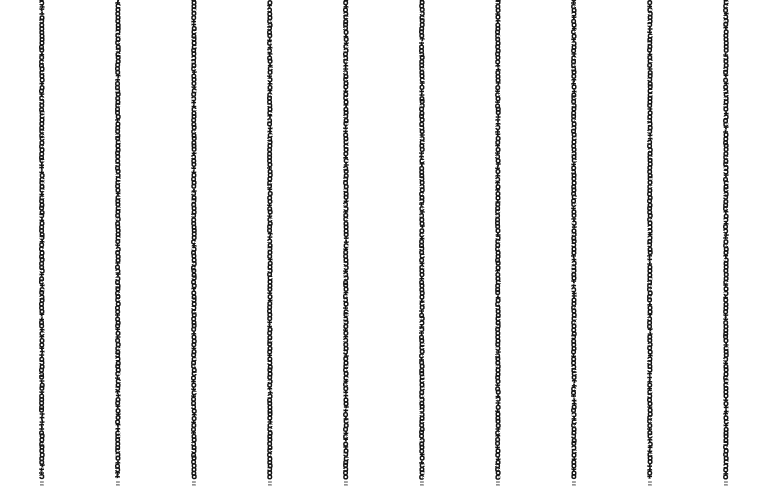
Reproduce this pattern procedurally as a Shadertoy shader.

```glsl
// Ten thin vertical chains of tiny dark links on white, evenly spaced.
// Each chain packs jittered rings, open rings and crossbars chosen by hash;
// distances are in units of 1/512 of the canvas width.

float hash(vec2 p) {
    return fract(sin(dot(p, vec2(127.1, 311.7))) * 4375.85);
}

float roundBox(vec2 p, vec2 halfSize, float radius) {
    vec2 q = abs(p) - halfSize + radius;
    return length(max(q, 0.0)) + min(max(q.x, q.y), 0.0) - radius;
}

// One link: closed ring, ring open on one side, or a crossbar on a stub
float link(vec2 p, vec2 id) {
    float kind = hash(id + 3.7);
    p.x *= hash(id + 9.2) < 0.5 ? -1.0 : 1.0;
    p.y *= hash(id + 5.1) < 0.5 ? -1.0 : 1.0;
    float ring = abs(roundBox(p, vec2(1.15, 1.2), 0.9)) - 0.5;
    if (kind < 0.55) return ring;
    if (kind < 0.8) {
        float gap = roundBox(p - vec2(1.4, 0.2), vec2(0.8, 0.5), 0.1);
        return max(ring, -gap);
    }
    float stub = roundBox(p - vec2(0.1, 0.0), vec2(0.6, 1.2), 0.1);
    float bar = roundBox(p + vec2(0.0, 0.3), vec2(1.55, 0.5), 0.1);
    return min(stub, bar);
}

void mainImage(out vec4 fragColor, in vec2 fragCoord) {
    float pixel = 512.0 / iResolution.x;
    vec2 p = fragCoord * pixel;

    // Repeat the chains across
    float spacing = 50.67;
    float column = round((p.x - 27.9) / spacing);
    p.x -= 27.9 + column * spacing;

    // Stack the links, letting neighbours overlap
    float pitch = 2.45;
    float row = floor(p.y / pitch);
    float chainEnd = 4.8 + 1.2 * hash(vec2(column, 71.0));
    float ink = 0.0;
    for (float i = -1.0; i <= 1.0; i++) {
        vec2 id = vec2(column, row + i);
        vec2 centre = vec2(0.0, (id.y + 0.5) * pitch);
        centre += vec2(0.5, 0.7) * (vec2(hash(id), hash(id + 17.3)) - 0.5);
        if (centre.y < chainEnd) continue;
        float cover = clamp(0.5 - link(p - centre, id) / pixel, 0.0, 1.0);
        ink = 1.0 - (1.0 - ink) * (1.0 - cover);
    }

    // Two faint short bars at the foot of each chain
    vec2 foot = vec2(p.x, abs(p.y - 1.7) - 0.95);
    float bars = roundBox(foot, vec2(1.1, 0.4), 0.1);
    ink = max(ink, 0.65 * clamp(0.5 - bars / pixel, 0.0, 1.0));

    fragColor = vec4(mix(vec3(1.0), vec3(0.08), ink), 1.0);
}
```
